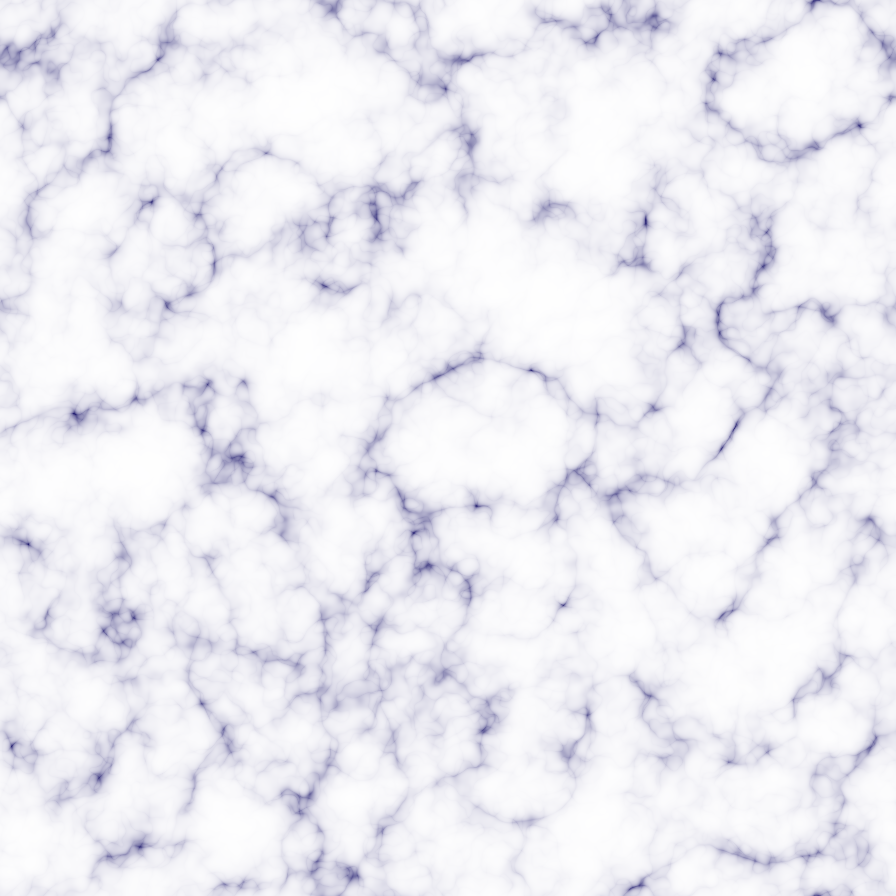
Give the GLSL for this texture, as a Shadertoy shader.

```glsl
const vec3 PAPER = vec3(1.0);
const vec3 INK = vec3(0.14, 0.12, 0.44);
const float TAU = 6.2831853;
const float FINEST = 100.0;

// Integer hash of a lattice cell, from 0 to 1
float hash(ivec2 cell, int seed) {
    uint h = uint(cell.x) * 1597334677u ^ uint(cell.y) * 3812015801u ^ uint(seed) * 2798796415u;
    h = (h ^ (h >> 16)) * 2246822519u;
    h = (h ^ (h >> 13)) * 3266489917u;
    h ^= h >> 16;
    return float(h >> 8) / 16777216.0;
}

// Slope at a wrapped lattice corner, leaning slightly along the rising diagonal
float corner(vec2 cell, vec2 offset, float period, int seed) {
    float angle = TAU * hash(ivec2(mod(cell, period)), seed);
    vec2 slope = vec2(cos(angle), sin(angle));
    slope -= 0.1 * dot(slope, vec2(1.0));
    return dot(slope, offset);
}

// Gradient noise that repeats over the unit square
float noise(vec2 uv, float period, int seed) {
    vec2 p = uv * period + fract(float(seed) * vec2(0.618, 0.414));
    vec2 cell = floor(p);
    vec2 f = p - cell;
    vec2 w = f * f * f * (f * (f * 6.0 - 15.0) + 10.0);
    vec2 e = vec2(1.0, 0.0);
    float low = mix(corner(cell, f, period, seed),
                    corner(cell + e.xy, f - e.xy, period, seed), w.x);
    float high = mix(corner(cell + e.yx, f - e.yx, period, seed),
                     corner(cell + e.xx, f - e.xx, period, seed), w.x);
    return mix(low, high, w.y);
}

// Rough noise whose zero lines are jagged, with small loops beside them
float roughNoise(vec2 uv, float period, float gain, int seed) {
    float sum = 0.0;
    float amplitude = 1.0;
    for (int i = 0; i < 5 && period < FINEST; i++) {
        sum += amplitude * noise(uv, period, seed + i);
        amplitude *= gain;
        period *= 2.0;
    }
    return sum;
}

// Sum of sharp creases along zero lines; low values form the veins
float creases(vec2 uv, float period, float gain, float sharpness) {
    float sum = 0.0;
    float amplitude = 1.0;
    for (int layer = 0; layer < 4; layer++) {
        float n = roughNoise(uv, period, 0.42, 3 + 8 * layer);
        sum += amplitude * pow(n * n + 0.00002, 0.5 * sharpness);
        amplitude *= gain;
        period *= 2.0;
    }
    return sum;
}

void mainImage(out vec4 fragColor, in vec2 fragCoord) {
    vec2 uv = fragCoord / iResolution.xy;

    // Faint clouds deepen into dark vein crossings
    float density = 1.12 * exp(-4.9 * creases(uv, 5.0, 0.55, 0.6));
    density += 0.7 * density * density;

    fragColor = vec4(mix(PAPER, INK, clamp(density, 0.0, 1.0)), 1.0);
}
```
